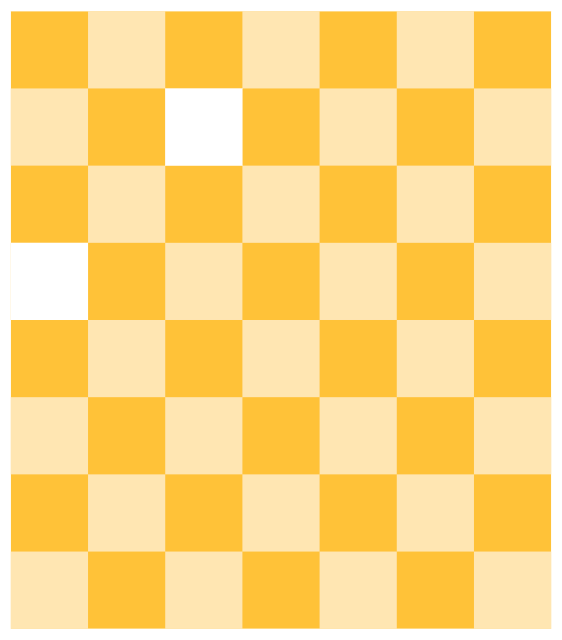
This pattern is drawn by a WebGL 2 fragment shader. Its source:

```glsl
#version 300 es
precision highp float;
// A centred checkerboard of amber and cream squares on a white ground,
// with a few cream squares left blank. Two signed stripe waves multiply
// into the checker; box distances trim the board and cut the blanks.

uniform vec2 u_resolution;
out vec4 fragColor;

const vec2 GRID = vec2(7.0, 8.0);   // squares across and down
const float CELL = 0.1206;          // square side, in canvas heights
const vec3 AMBER = vec3(1.0, 0.76, 0.22);
const vec3 CREAM = vec3(1.0, 0.90, 0.70);
const vec3 WHITE = vec3(1.0);

// Column and row of each blank square, counted from the lower left
const int BLANK_COUNT = 2;
const vec2 BLANKS[BLANK_COUNT] = vec2[](vec2(0.0, 4.0), vec2(2.0, 6.0));

// +1 in even cells and -1 in odd ones, with a ramp one pixel wide between
vec2 stripes(vec2 p, float pixel) {
  vec2 edgeDistance = 0.5 - abs(fract(p) - 0.5);
  vec2 parity = 1.0 - 2.0 * mod(floor(p), 2.0);
  return parity * clamp(2.0 * edgeDistance / pixel, 0.0, 1.0);
}

float boxDistance(vec2 p, vec2 halfSize) {
  vec2 d = abs(p) - halfSize;
  return length(max(d, 0.0)) + min(max(d.x, d.y), 0.0);
}

// Smoothed coverage of a shape from its signed distance
float coverage(float distanceToEdge, float pixel) {
  return clamp(0.5 - distanceToEdge / pixel, 0.0, 1.0);
}

void main() {
  // Grid coordinates: one unit per square, origin at the board's corner
  float cellSize = CELL * u_resolution.y;
  float pixel = 1.0 / cellSize;
  vec2 centred = (gl_FragCoord.xy - 0.5 * u_resolution) / cellSize;
  vec2 p = centred + 0.5 * GRID;

  // Checker
  vec2 wave = stripes(p, pixel);
  vec3 checker = mix(AMBER, CREAM, 0.5 + 0.5 * wave.x * wave.y);

  // White margin
  float ink = coverage(boxDistance(centred, 0.5 * GRID), pixel);

  // Blank squares
  for (int i = 0; i < BLANK_COUNT; i++) {
    float blank = boxDistance(p - BLANKS[i] - 0.5, vec2(0.5));
    ink *= 1.0 - coverage(blank, pixel);
  }

  fragColor = vec4(mix(WHITE, checker, ink), 1.0);
}
```
